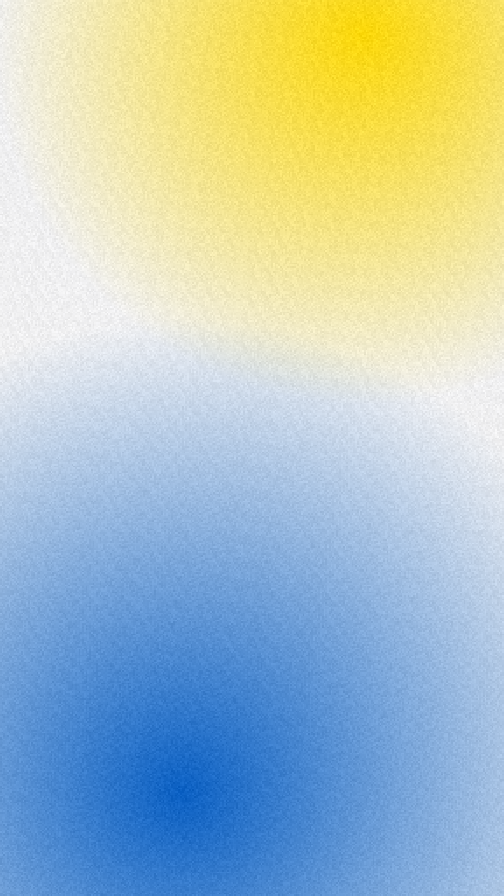
This background is drawn by a Shadertoy shader. Its source:

```glsl
// Two soft radial glows, yellow at the upper right and blue at the lower left,
// fade into an off-white ground. Each glow falls off linearly with distance,
// the blue lies over the yellow, and fine hashed grain covers everything.

float hash(vec2 cell) {
    return fract(sin(dot(cell, vec2(12.9898, 78.233))) * 43758.5453);
}

// Coverage of a round glow: 1 at its centre, 0 at its radius
float glow(vec2 p, vec2 centre, float radius) {
    return clamp(1.0 - length(p - centre) / radius, 0.0, 1.0);
}

void mainImage(out vec4 fragColor, in vec2 fragCoord) {
    // Canvas width is one unit; y is scaled so the height is 16/9
    vec2 p = fragCoord / iResolution.xy * vec2(1.0, 16.0 / 9.0);

    // Ground and glows
    vec3 color = vec3(0.94, 0.94, 0.945);
    color = mix(color, vec3(0.985, 0.845, 0.03), glow(p, vec2(0.72, 1.71), 0.735));
    color = mix(color, vec3(0.04, 0.375, 0.765), glow(p, vec2(0.36, 0.205), 0.94));

    // Fine grain: the sum of two hashes gives a soft, centred spread
    vec2 cell = floor(p * 288.0);
    float grain = hash(cell) + hash(cell + 37.0) - 1.0;
    color += 0.045 * grain;

    fragColor = vec4(clamp(color, 0.0, 1.0), 1.0);
}
```
